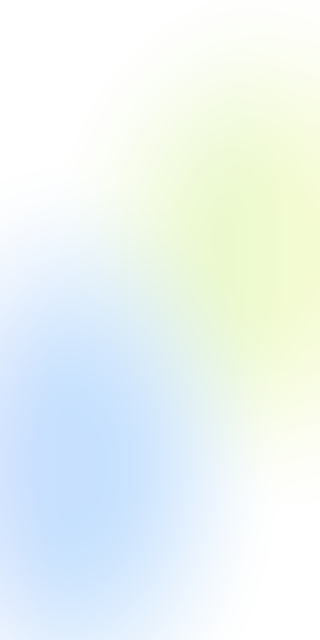
A Shadertoy shader for this background:

```glsl
// Soft lime and sky-blue glows blended over a white backdrop.

// Elliptical glow: 1 on a small core, fading smoothly to 0 at the given radii.
float glow(vec2 p, vec2 center, vec2 radii) {
    return 1.0 - smoothstep(0.13, 1.0, length((p - center) / radii));
}

void mainImage(out vec4 fragColor, in vec2 fragCoord) {
    // Canvas units: x spans 0..1, y spans 0..2
    vec2 p = fragCoord / iResolution.xy * vec2(1.0, 2.0);

    vec3 color = vec3(0.998, 0.999, 0.998);

    // Lime glow, warming to pale yellow at the right edge
    vec3 lime = mix(vec3(0.922, 0.976, 0.805), vec3(0.955, 0.985, 0.825),
                    smoothstep(0.65, 1.0, p.x));
    color = mix(color, lime, glow(p, vec2(0.85, 1.22), vec2(0.73, 0.87)));

    // Blue glow, slightly violet toward the left edge
    vec3 blue = mix(vec3(0.81, 0.885, 0.995), vec3(0.775, 0.88, 0.998),
                    smoothstep(0.0, 0.22, p.x));
    color = mix(color, blue, glow(p, vec2(0.2, 0.54), vec2(0.70, 0.98)));

    fragColor = vec4(color, 1.0);
}
```
